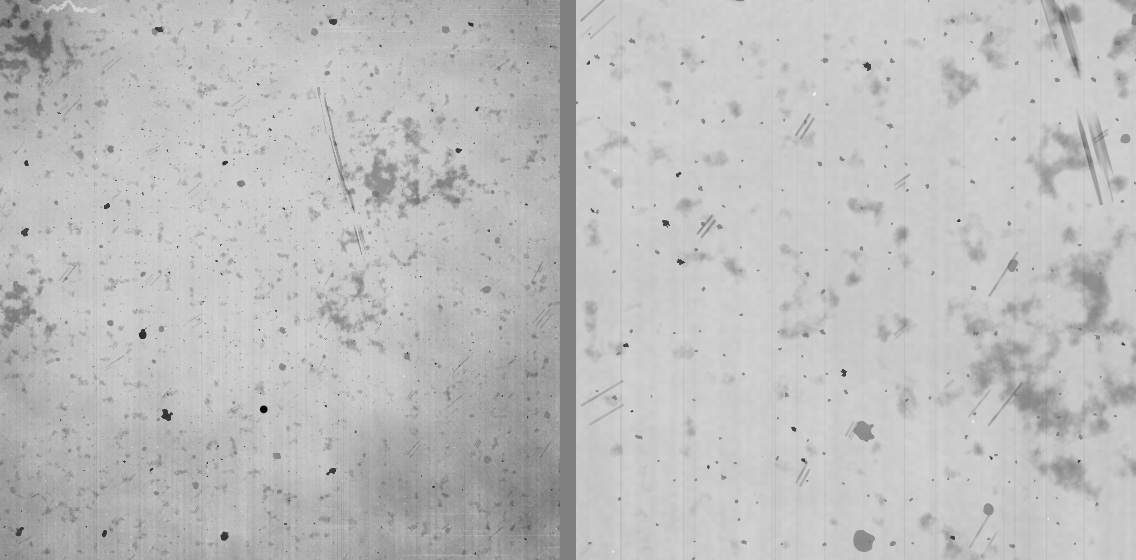
Left, the full canvas; right, a detail of the centre.
This texture is drawn by a WebGL 2 fragment shader. Its source:

```glsl
#version 300 es
precision highp float;
// Worn grey plate: a pale middle that darkens to stained edges, with fine
// vertical hairlines, gritty patches, scratches, grey spots and black chips.
// Layered value noise sets the tone; hashed grid cells scatter the marks.

#define BASE_TONE 0.797
#define EDGE_DARKENING 0.17
#define STAIN_DEPTH 0.085
#define MOTTLE 0.11
#define GRAIN 0.035
#define HAIRLINE_DEPTH 0.10
#define GRIT_DEPTH 0.24
#define SCRATCH_DEPTH 0.26
#define SPOT_TONE 0.46
#define CHIP_TONE 0.13

uniform vec2 u_resolution;
out vec4 fragColor;

// Soft stains and gritty patches: centre and radius
const vec3 STAINS[5] = vec3[5](vec3(0.02, 0.33, 0.07), vec3(0.96, 0.11, 0.13),
    vec3(0.70, 0.14, 0.09), vec3(0.03, 0.09, 0.12), vec3(0.04, 0.95, 0.11));
const vec3 GRIT[5] = vec3[5](vec3(0.635, 0.455, 0.06), vec3(0.70, 0.69, 0.09),
    vec3(0.03, 0.45, 0.06), vec3(0.05, 0.92, 0.09), vec3(0.80, 0.67, 0.04));

float hash(vec2 p) { return fract(sin(dot(p, vec2(127.1, 311.7))) * 43758.5453); }

float noise(vec2 p) {
    vec2 i = floor(p), f = fract(p);
    f = f * f * (3.0 - 2.0 * f);
    return mix(mix(hash(i), hash(i + vec2(1, 0)), f.x),
               mix(hash(i + vec2(0, 1)), hash(i + vec2(1, 1)), f.x), f.y);
}

float fbm(vec2 p) {
    float sum = 0.0, amp = 0.5;
    for (int i = 0; i < 5; i++) {
        sum += amp * noise(p);
        p = mat2(1.6, 1.2, -1.2, 1.6) * p + 7.3;
        amp *= 0.5;
    }
    return sum / 0.97;
}

// Coverage of a shape from its signed distance
float cover(float d) {
    float aa = 0.75 / u_resolution.y;
    return 1.0 - smoothstep(-aa, aa, d);
}

vec2 turn(vec2 v, float a) { return mat2(cos(a), -sin(a), sin(a), cos(a)) * v; }

// One ragged speck in some of the cells
float specks(vec2 p, float cells, float density, float size, float ragged) {
    vec2 id = floor(p * cells), key = id + cells;
    vec2 centre = (id + 0.25 + 0.5 * vec2(hash(key), hash(key + 31.7))) / cells;
    float h = hash(key + 57.3);
    vec2 o = turn(p - centre, 6.28 * h) * vec2(1.0, 1.0 + ragged * 0.6);
    float radius = size * mix(0.4, 1.0, h * h);
    radius *= 1.0 + ragged * 1.6 * (noise(p * 2.2 / size) - 0.5);
    return step(hash(key + 83.1), density) * cover(length(o) - radius);
}

// A bundle of short slanted strokes in some of the cells
float strokes(vec2 p, float cells, float density) {
    vec2 id = floor(p * cells), key = id + cells * 3.0;
    vec2 o = turn(p - (id + 0.5) / cells, mix(0.5, 1.1, hash(key)));
    float mark = 0.0;
    for (float i = 0.0; i < 3.0; i++) {
        float h = hash(key + 11.3 * (i + 1.0));
        vec2 q = o - vec2(h - 0.5, (i - 1.0) * 0.3 * h) * 0.4 / cells;
        q.x -= clamp(q.x, -0.25 * h / cells, 0.25 * h / cells);
        mark = max(mark, cover(length(q) - 0.0007) * h);
    }
    return mark * step(hash(key + 5.9), density) * (0.4 + 0.6 * noise(p * 220.0));
}

// Thin vertical lines, each fading in and out along its length
float hairlines(vec2 p, float columns) {
    float id = floor(p.x * columns), h = hash(vec2(id, columns));
    float x = (id + 0.2 + 0.6 * hash(vec2(columns, id))) / columns;
    float fade = smoothstep(0.2, 0.8, noise(vec2(id * 3.7, p.y * 3.0)));
    return cover(abs(p.x - x) - 0.0004) * h * h * fade;
}

void main() {
    vec2 p = gl_FragCoord.xy / u_resolution;
    float cloud = fbm(p * 5.0), fine = fbm(p * 70.0);
    float low = 1.0 - smoothstep(0.1, 0.85, p.y);

    // Pale middle, dark edges, mottling and stains
    float reach = length(p - vec2(0.43, 0.57)) / 0.55;
    float edge = smoothstep(0.35, 1.4, reach + 0.6 * (cloud - 0.5));
    float tone = BASE_TONE - EDGE_DARKENING * edge;
    tone += MOTTLE * (fbm(p * vec2(14.0, 18.0)) - 0.5) * (0.5 + edge);
    tone += GRAIN * (noise(p * 330.0) + fine - 1.0) * (0.7 + edge);
    float grit = 0.0;
    for (int i = 0; i < 5; i++) {
        vec2 s = (p - STAINS[i].xy) / STAINS[i].z, g = (p - GRIT[i].xy) / GRIT[i].z;
        tone -= STAIN_DEPTH * exp(-dot(s, s)) * (0.4 + 1.2 * cloud);
        grit = max(grit, exp(-dot(g, g)) * (0.3 + 1.2 * fbm(p * 16.0)));
    }
    tone -= GRIT_DEPTH * smoothstep(0.60, 0.95, fine + 0.32 * grit);

    // Vertical hairlines and pale sideways wear near top and bottom
    float lines = hairlines(p, 45.0) + 0.6 * hairlines(p, 130.0);
    tone -= HAIRLINE_DEPTH * lines * (0.35 + 0.65 * low);
    tone -= 0.04 * (noise(vec2(p.x * 240.0, p.y * 2.0)) - 0.4) * low;
    float band = smoothstep(0.35, 0.49, abs(p.y - 0.5)) * smoothstep(0.2, 0.7, p.x);
    float wear = smoothstep(0.7, 0.95, noise(vec2(p.x * 5.0, p.y * 230.0)));
    tone += 0.10 * band * wear * fbm(p * 20.0);

    // Long streaky scratch and short slanted strokes
    vec2 along = vec2(0.076, -0.30), q = p - vec2(0.572, 0.845);
    float t = dot(q, along) / dot(along, along);
    float side = dot(q, normalize(vec2(0.30, 0.076))) + 0.003 * sin(t * 5.0);
    float streak = smoothstep(0.38, 0.65, noise(vec2(side * 420.0, t * 9.0)));
    float body = cover(abs(side) - 0.0065) * cover(abs(t - 0.5) - 0.5);
    tone -= SCRATCH_DEPTH * body * streak * (0.4 + 0.7 * fine);
    tone -= SCRATCH_DEPTH * (strokes(p, 13.0, 0.13) + strokes(p + 0.37, 34.0, 0.07));

    // Pale peeled coating in the upper left and light dust at the edges
    float peel = abs(p.y - 0.955 - 0.05 * fbm(vec2(p.x * 32.0, 2.0))) - 0.010 * fine;
    float span = smoothstep(0.05, 0.08, p.x) * (1.0 - smoothstep(0.13, 0.21, p.x));
    tone += 0.15 * cover(peel) * span;
    tone += 0.13 * specks(p, 66.0, 0.3 * edge, 0.0016, 0.8);

    // Grey spots, dust and black chips
    float crowd = smoothstep(0.35, 0.7, cloud) + 0.7 * grit;
    tone = mix(tone, SPOT_TONE, 0.75 * specks(p, 13.0, 0.30, 0.0082, 0.35) * (0.75 + 0.5 * fine));
    tone = mix(tone, SPOT_TONE, 0.8 * specks(p, 80.0, 0.10 + 0.22 * crowd, 0.0018, 0.6));
    tone = mix(tone, CHIP_TONE, 0.8 * specks(p, 42.0, 0.05 + 0.06 * crowd, 0.0027, 0.8));
    tone = mix(tone, CHIP_TONE + 0.2 * fine, specks(p, 9.0, 0.15, 0.0125, 0.9));
    tone = mix(tone, 0.02, cover(length(p - vec2(0.471, 0.269)) - 0.0068));

    fragColor = vec4(vec3(clamp(tone, 0.0, 1.0)), 1.0);
}
```
